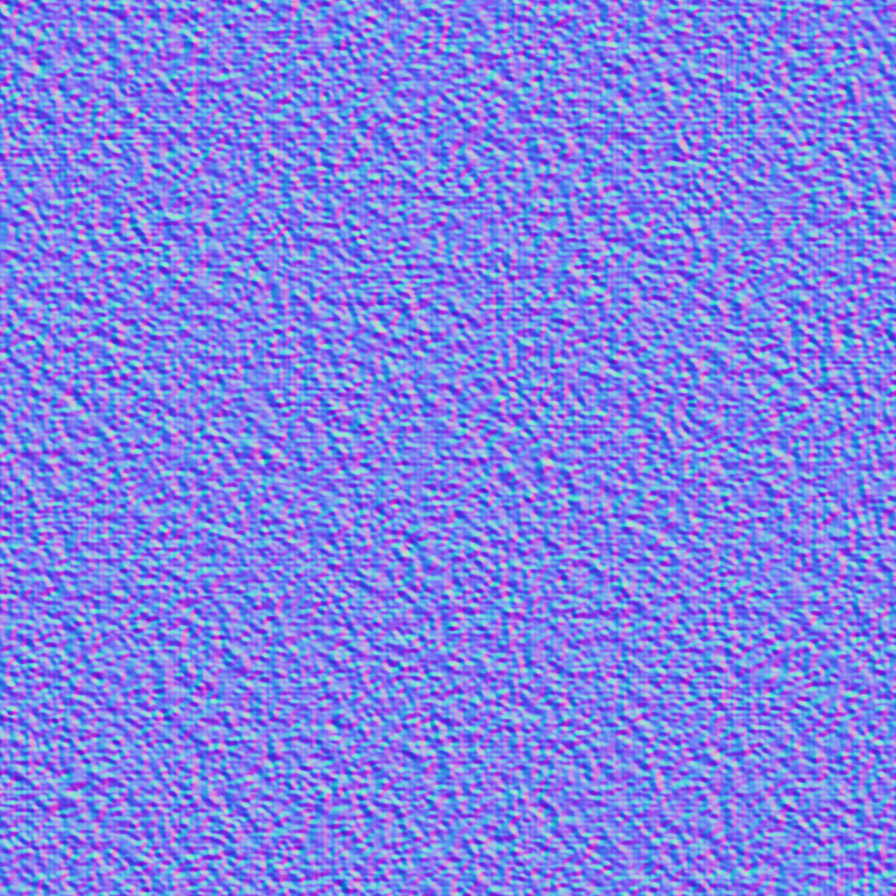
Write a WebGL 1 fragment shader that draws this texture map.

```glsl
precision highp float;
// Tangent-space normal map of a rough, finely woven plaster surface.
// Slopes of randomly scattered round bumps and a faint thread weave are
// summed analytically, then turned into a unit normal and encoded as colour.

uniform vec2 u_resolution;

#define GRAIN_FREQ vec2(128.0, 152.0)  // fine grains across the canvas
#define GRAIN_SLOPE 0.47
#define RIDGE_FREQ vec2(88.0, 62.0)    // across and along the diagonal ridges
#define RIDGE_SLOPE 0.22
#define STREAK_FREQ vec2(110.0, 40.0)  // upright streaks
#define STREAK_SLOPE 0.13
#define WEAVE_FREQ vec2(164.0, 168.0)  // threads across the canvas
#define WEAVE_SLOPE 0.14
#define RELIEF 1.0                     // overall steepness
#define BLUE_RANGE vec2(0.87, 0.6)     // centre and contrast of the blue

const float TAU = 6.2831853;

vec3 hash(vec2 cell) {
  vec3 q = fract(cell.xyx * vec3(0.1031, 0.1030, 0.0973));
  q += dot(q, q.yxz + 33.33);
  return fract((q.xxy + q.yzz) * q.zyx);
}

// Gradient of a sum of bumps and dents, one at a random place in each cell.
vec2 bumpSlope(vec2 p) {
  vec2 cell = floor(p);
  vec2 slope = vec2(0.0);
  for (int j = -1; j <= 1; j++) {
    for (int i = -1; i <= 1; i++) {
      vec2 neighbour = cell + vec2(float(i), float(j));
      vec3 random = hash(neighbour);
      vec2 away = p - neighbour - random.xy;
      float falloff = max(1.0 - dot(away, away), 0.0);
      float height = 2.0 * random.z - 1.0;
      slope -= 6.0 * height * falloff * falloff * away;
    }
  }
  return slope;
}

// Bump slope at a given frequency, steeper along its denser axis.
vec2 stretchedSlope(vec2 p, vec2 freq, float seed) {
  return bumpSlope(p * freq + seed) * freq * 2.0 / (freq.x + freq.y);
}

vec2 surfaceSlope(vec2 uv) {
  // Fine grains
  vec2 slope = GRAIN_SLOPE * stretchedSlope(uv, GRAIN_FREQ, 7.3);

  // Ridges running down to the right
  mat2 turn = mat2(0.7071, -0.7071, 0.7071, 0.7071);
  slope += RIDGE_SLOPE * (stretchedSlope(turn * uv, RIDGE_FREQ, 211.6) * turn);

  // Upright streaks
  slope += STREAK_SLOPE * stretchedSlope(uv, STREAK_FREQ, 431.2);

  // Threads, fading in and out over the surface
  vec2 strength = 0.6 + 0.4 * bumpSlope(uv * 14.0 + 90.0);
  return slope + WEAVE_SLOPE * strength * cos(TAU * WEAVE_FREQ * uv);
}

vec3 normalColour(vec2 slope) {
  vec3 colour = 0.5 + 0.5 * normalize(vec3(-RELIEF * slope, 1.0));
  colour.b = mix(BLUE_RANGE.x, colour.b, BLUE_RANGE.y);
  return colour;
}

void main() {
  // Average four samples per pixel to smooth the edges
  vec3 colour = vec3(0.0);
  for (int j = 0; j < 2; j++) {
    for (int i = 0; i < 2; i++) {
      vec2 offset = 0.5 * vec2(float(i), float(j)) - 0.25;
      vec2 uv = (gl_FragCoord.xy + offset) / u_resolution;
      colour += 0.25 * normalColour(surfaceSlope(uv));
    }
  }
  gl_FragColor = vec4(colour, 1.0);
}
```
